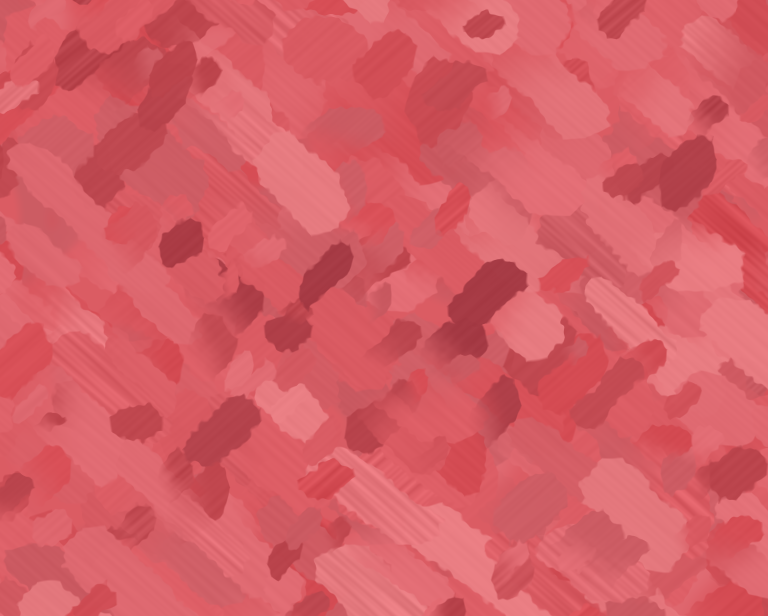
Reproduce this background procedurally as a Shadertoy shader.

```glsl
// Overlapping diagonal brush strokes in rose, coral and deep red.

const int   LAYERS      = 8;
const float EDGE        = 0.0022;  // softness of a stroke outline
const float RAGGED      = 0.007;   // fine wobble of the outlines
const float BEND        = 0.012;   // broad wobble of the outlines
const float TURN        = 0.20;    // spread of stroke angles
const float BRISTLE     = 0.022;   // contrast of faint bristle marks
const float COMB        = 0.085;   // contrast of combed strokes
const float COMB_SHARE  = 0.14;
const float FADE_SHARE  = 0.45;    // strokes with a thinning tail
const float PATCHINESS  = 0.30;    // slow drift of tone over the canvas
const float FALL        = -0.72;   // main stroke angle
const float RISE        = 0.72;    // crossing stroke angle

// Cell length, cell width, share of cells painted, angle
const vec4 STROKES[LAYERS] = vec4[LAYERS](
    vec4(0.200, 0.100, 1.00, FALL),
    vec4(0.130, 0.095, 0.50, RISE),
    vec4(0.240, 0.075, 0.55, FALL),
    vec4(0.100, 0.060, 0.16, RISE),
    vec4(0.190, 0.075, 0.24, FALL),
    vec4(0.060, 0.035, 0.08, RISE),
    vec4(0.085, 0.052, 0.07, RISE),
    vec4(0.100, 0.058, 0.045, RISE));

// Lowest and highest tone of each layer
const vec2 TONES[LAYERS] = vec2[LAYERS](
    vec2(0.10, 0.90), vec2(0.05, 0.60), vec2(0.25, 0.95), vec2(0.02, 0.35),
    vec2(0.60, 1.00), vec2(0.00, 0.95), vec2(0.02, 0.22), vec2(-0.15, 0.03));

float hash(vec2 p) {
    vec3 q = fract(p.xyx * 0.1031);
    q += dot(q, q.yzx + 33.33);
    return fract((q.x + q.y) * q.z);
}

vec2 hash2(vec2 p) {
    return vec2(hash(p), hash(p + vec2(57.3, 19.7)));
}

vec2 gradientAt(vec2 cell) {
    float a = 6.2832 * hash(cell);
    return vec2(cos(a), sin(a));
}

float gradientNoise(vec2 p) {
    vec2 i = floor(p), f = p - i;
    vec2 u = f * f * f * (f * (f * 6.0 - 15.0) + 10.0);
    vec2 e = vec2(1.0, 0.0);
    float low  = mix(dot(gradientAt(i), f), dot(gradientAt(i + e), f - e), u.x);
    float high = mix(dot(gradientAt(i + e.yx), f - e.yx),
                     dot(gradientAt(i + 1.0), f - 1.0), u.x);
    return mix(low, high, u.y);
}

mat2 rotation(float a) {
    float c = cos(a), s = sin(a);
    return mat2(c, -s, s, c);
}

// Steps through the paints from dark to light, each as wide as its share
vec3 paint(float tone) {
    vec3 c = mix(vec3(0.64, 0.22, 0.26), vec3(0.75, 0.28, 0.31),
                 smoothstep(-0.12, 0.07, tone));
    c = mix(c, vec3(0.84, 0.30, 0.33), smoothstep(0.11, 0.17, tone));
    c = mix(c, vec3(0.80, 0.36, 0.39), smoothstep(0.23, 0.29, tone));
    c = mix(c, vec3(0.86, 0.36, 0.39), smoothstep(0.36, 0.44, tone));
    c = mix(c, vec3(0.88, 0.42, 0.45), smoothstep(0.58, 0.72, tone));
    return mix(c, vec3(0.91, 0.49, 0.51), smoothstep(0.82, 0.96, tone));
}

// Signed distance to a box with cut corners
float cutBox(vec2 p, vec2 halfSize) {
    vec2 d = abs(p) - halfSize;
    float corner = (d.x + d.y + 0.55 * halfSize.y) * 0.7071;
    return max(max(d.x, d.y), corner);
}

vec3 paintLayer(vec3 under, vec2 p, int layer) {
    vec4 stroke = STROKES[layer];
    vec2 size = stroke.xy;
    float seed = float(layer) * 41.0 + 100.0;
    mat2 turn = rotation(stroke.w);
    vec2 q = turn * p;
    vec2 home = floor(q / size);

    // Wobble and bristles shared by the strokes of the layer
    vec2 wobble = BEND * vec2(gradientNoise(p * 17.0 + seed),
                              gradientNoise(p * 17.0 - seed));
    wobble += RAGGED * gradientNoise(p * 75.0 + seed);
    float bristle = gradientNoise(vec2(q.x * 5.0, q.y * 130.0) + seed);

    for (int j = -1; j <= 1; j++)
    for (int i = -1; i <= 1; i++) {
        vec2 cell = home + vec2(i, j);
        vec2 id = cell + seed;
        if (hash(id + 7.1) > stroke.z) continue;

        vec2 center = (cell + 0.5 + 0.6 * (hash2(id) - 0.5)) * size;
        vec2 halfSize = size * mix(vec2(0.36), vec2(0.72), hash2(id + 13.7));
        vec2 look = hash2(id + 29.3);
        vec2 local = rotation(TURN * (look.x - 0.5)) * (q - center) + wobble;
        local.x += (hash(id + 3.9) - 0.5) * 1.2 * local.y;

        float cover = 1.0 - smoothstep(-EDGE, EDGE, cutBox(local, halfSize));
        float tail = smoothstep(-1.0, 0.5, local.x / halfSize.x);
        cover *= look.y < FADE_SHARE ? tail : 0.95;

        // Tone drifts slowly; bristles run along the stroke
        float drift = PATCHINESS * gradientNoise(center * turn * 3.5 + 11.0);
        float tone = mix(TONES[layer].x, TONES[layer].y, hash(id + 47.9)) + drift;
        float comb = hash(id + 61.3) < COMB_SHARE ? COMB : BRISTLE;
        vec3 ink = paint(tone) + comb * bristle + 0.03 * (look.x - 0.5);
        under = mix(under, ink, cover);
    }
    return under;
}

void mainImage(out vec4 fragColor, in vec2 fragCoord) {
    vec2 p = fragCoord / iResolution.y;
    vec3 color = paint(0.5 + 0.5 * gradientNoise(p * 6.0));
    for (int layer = 0; layer < LAYERS; layer++)
        color = paintLayer(color, p, layer);
    fragColor = vec4(clamp(color, 0.0, 1.0), 1.0);
}
```
